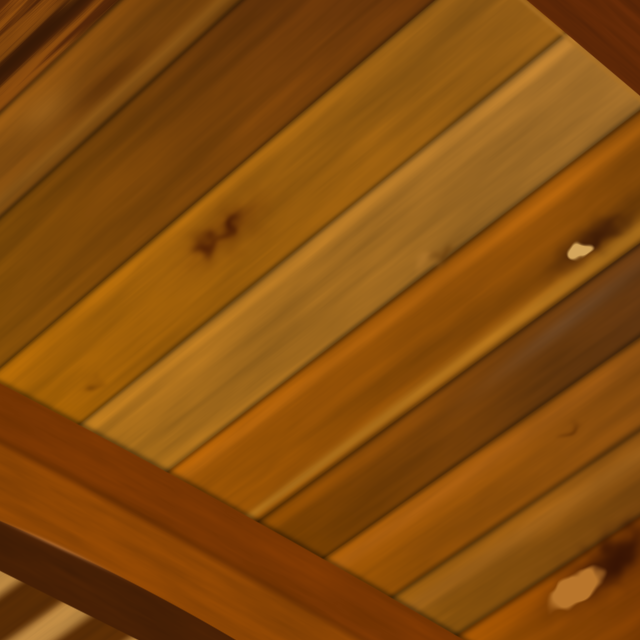
Write a three.js fragment shader that draws this texture.

```glsl
// Slanted wooden ceiling boards between two beams, with grain, knots and warm light.
// Boards fan out from a far vanishing point; each is layered below its upper seam,
// then streaks, knots and the curved beams are painted over them.
varying vec2 vUv;

float hash(vec2 p) {
  return fract(sin(dot(p, vec2(127.1, 311.7))) * 43758.5453);
}

float noise(vec2 p) {
  vec2 i = floor(p), f = fract(p);
  f = f * f * (3.0 - 2.0 * f);
  return mix(mix(hash(i), hash(i + vec2(1.0, 0.0)), f.x),
             mix(hash(i + vec2(0.0, 1.0)), hash(i + 1.0), f.x), f.y);
}

float fbm(vec2 p) {
  float sum = 0.0, amp = 0.5;
  for (int i = 0; i < 4; i++) {
    sum += amp * noise(p);
    p = p * 2.03 + 7.1;
    amp *= 0.5;
  }
  return sum;
}

// Soft line of given half width
float band(float d, float width) {
  return exp(-d * d / (width * width));
}

// Soft ellipse whose long axis follows the boards
float blot(vec2 p, vec2 center, vec2 radii) {
  vec2 d = p - center;
  vec2 q = vec2(0.79 * d.x + 0.61 * d.y, 0.79 * d.y - 0.61 * d.x) / radii;
  return exp(-dot(q, q));
}

float below(float d) {
  return smoothstep(-0.0018, 0.0018, d);
}

// Covers everything under the seam, with a dark groove and a lit lip
vec3 board(vec3 base, float across, float seam, float along, vec3 nearTone, vec3 farTone) {
  float d = seam - across;
  vec3 wood = mix(nearTone, farTone, along);
  wood *= 1.0 + 0.13 * band(d - 0.018, 0.012);
  vec3 col = mix(base, wood, below(d));
  return col * (1.0 - 0.30 * band(d, 0.0055));
}

void main() {
  vec2 p = vUv;
  float x = p.x;

  // Board coordinates: intercept at the left edge, and progress along the board
  float c = (p.y + 3.355) / (x + 4.466) * 4.466 - 3.355;
  float start = max(0.0, 0.336 - 0.84 * c);
  float stop = min(1.0, (1.0 - c) / 0.85);
  float t = clamp((x - start) / max(stop - start, 0.05), 0.0, 1.0);
  float grain = fbm(vec2(x * 5.0, c * 55.0));
  float cloud = fbm(vec2(x * 7.0, c * 16.0) + 20.0);

  // Boards from the top left to the bottom right
  vec3 col = mix(vec3(0.33, 0.15, 0.03), vec3(0.52, 0.28, 0.05), smoothstep(0.35, 0.65, grain));
  col *= 1.0 - 0.35 * band(c - 0.885, 0.022);
  col = board(col, c, 0.824, t, vec3(0.53, 0.31, 0.06), vec3(0.45, 0.25, 0.04));
  col = mix(col, vec3(0.34, 0.17, 0.02), 0.65 * blot(p, vec2(0.17, 0.87), vec2(0.10, 0.022)));
  col = mix(col, vec3(0.64, 0.40, 0.11), 0.7 * blot(p, vec2(0.07, 0.825), vec2(0.05, 0.025)));
  col = mix(col, vec3(0.58, 0.37, 0.10), 0.6 * band(c - 0.685, 0.014));
  col = board(col, c, 0.660, t, vec3(0.51, 0.30, 0.03), vec3(0.43, 0.22, 0.04));
  col *= 1.0 - 0.16 * band(c - 0.635, 0.04);
  col = board(col, c, 0.4245, t, vec3(0.63, 0.37, 0.02), vec3(0.56, 0.35, 0.08));
  col = board(col, c, 0.237, t, vec3(0.65, 0.42, 0.10), vec3(0.62, 0.42, 0.16));
  col = board(col, c, 0.063, t, vec3(0.61, 0.33, 0.02), vec3(0.51, 0.28, 0.03));
  col = mix(col, vec3(0.68, 0.38, 0.05), 0.65 * band(c - 0.038, 0.012));
  col *= 1.0 - 0.22 * t * band(c + 0.055, 0.025);
  col = mix(col, vec3(0.69, 0.45, 0.11), 0.85 * band(c + 0.092, 0.008 + 0.009 * t));
  col = board(col, c, -0.107, t, vec3(0.49, 0.26, 0.01), vec3(0.38, 0.21, 0.06));
  col = mix(col, vec3(0.46, 0.31, 0.18), 0.6 * blot(p, vec2(0.89, 0.50), vec2(0.14, 0.013)));
  col = board(col, c, -0.227, t, vec3(0.63, 0.34, 0.02), vec3(0.50, 0.28, 0.05));
  col = mix(col, vec3(0.60, 0.34, 0.08), 0.5 * band(c + 0.25, 0.014));
  col = board(col, c, -0.345, t, vec3(0.55, 0.33, 0.05), vec3(0.47, 0.27, 0.05));
  col = mix(col, vec3(0.61, 0.38, 0.11), 0.6 * band(c + 0.378, 0.016));
  col = board(col, c, -0.456, t, vec3(0.58, 0.30, 0.01), vec3(0.48, 0.23, 0.01));

  // Wood grain and broad tonal drift
  col *= 1.0 + 0.22 * (grain - 0.47) + 0.26 * (cloud - 0.47);

  // Knots and stains
  vec2 w = p + 0.018 * (vec2(noise(p * 55.0), noise(p * 55.0 + 9.0)) - 0.5);
  col = mix(col, vec3(0.40, 0.19, 0.01), 0.55 * blot(w, vec2(0.355, 0.640), vec2(0.065, 0.030)));
  col = mix(col, vec3(0.27, 0.09, 0.01), 0.75 * blot(w, vec2(0.318, 0.617), vec2(0.022, 0.014)));
  col = mix(col, vec3(0.25, 0.08, 0.01), 0.75 * blot(w, vec2(0.360, 0.648), vec2(0.026, 0.011)));
  col = mix(col, vec3(0.42, 0.22, 0.01), 0.6 * blot(w, vec2(0.141, 0.397), vec2(0.014, 0.009)));
  col = mix(col, vec3(0.40, 0.23, 0.04), 0.7 * blot(w, vec2(0.693, 0.605), vec2(0.024, 0.009)));
  col = mix(col, vec3(0.73, 0.49, 0.18), 0.6 * blot(w, vec2(0.670, 0.594), vec2(0.017, 0.009)));
  col = mix(col, vec3(0.22, 0.09, 0.02), 0.85 * blot(w, vec2(0.925, 0.625), vec2(0.060, 0.017)));
  col = mix(col, vec3(0.83, 0.65, 0.36), smoothstep(0.25, 0.55, blot(w, vec2(0.904, 0.608), vec2(0.018, 0.014))));
  col = mix(col, vec3(0.37, 0.18, 0.01), 0.6 * blot(w, vec2(0.892, 0.327), vec2(0.018, 0.007)));
  col = mix(col, vec3(0.19, 0.06, 0.01), 0.9 * blot(w, vec2(0.960, 0.125), vec2(0.085, 0.030)));
  col = mix(col, vec3(0.72, 0.46, 0.17), smoothstep(0.25, 0.5, blot(w, vec2(0.900, 0.078), vec2(0.046, 0.020))));

  // Beam in the upper right corner
  float corner = p.y - 1.0 + 0.846 * (x - 0.823);
  col = mix(col, vec3(0.67, 0.44, 0.14), 0.6 * band(corner + 0.006, 0.005));
  float cornerGrain = fbm(vec2(x * 8.0, corner * 60.0));
  col = mix(col, vec3(0.38, 0.16, 0.025) * (0.82 + 0.36 * cornerGrain), below(corner));

  // Main beam: reddish upper face, brighter lower face
  float top = 0.401 - 0.52 * x - 0.046 * x * x - p.y;
  col *= 1.0 - 0.35 * band(top, 0.007);
  float beamGrain = fbm(vec2(x * 9.0, top * 60.0)) + 0.5 * fbm(p * 12.0);
  vec3 beam = mix(vec3(0.47, 0.21, 0.01), vec3(0.55, 0.27, 0.015), smoothstep(0.085, 0.105, top));
  beam *= (0.84 + 0.23 * beamGrain) * (1.0 - 0.12 * band(top - 0.09, 0.007));
  col = mix(col, beam, below(top));

  // Shaded underside with a worn, lit edge
  float under = 0.186 - 0.42 * x - 0.23 * x * x - p.y;
  col = mix(col, vec3(0.28, 0.125, 0.02) * (0.8 + 0.27 * beamGrain), below(under));
  col = mix(col, vec3(0.70, 0.43, 0.20), 0.65 * band(under, 0.0035) * band(x - 0.09, 0.07));

  // Boards seen beyond the beam
  float beyond = 0.108 - 0.5 * x - p.y;
  float stripe = 0.5 + 0.5 * cos(48.3 * (p.y - 0.7 * x - 0.095));
  vec3 lowBoards = mix(vec3(0.36, 0.18, 0.02), vec3(0.72, 0.52, 0.25), smoothstep(0.35, 0.95, stripe));
  col = mix(col, lowBoards * (0.85 + 0.3 * grain), below(beyond));

  gl_FragColor = vec4(col, 1.0);
}
```
